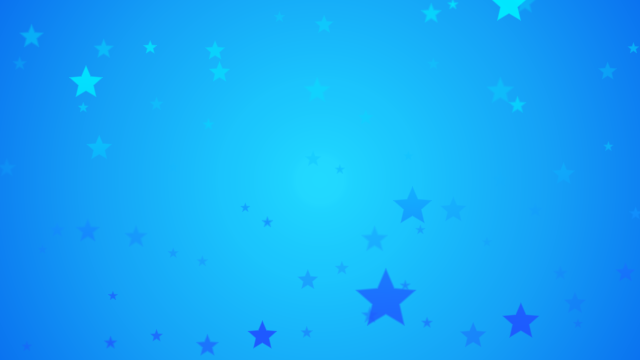
A WebGL 2 fragment shader for this background:

```glsl
#version 300 es
precision highp float;
// Blue radial glow strewn with soft five-pointed stars, cyan above and indigo below.

uniform vec2 u_resolution;
out vec4 fragColor;

const vec3 CORE  = vec3(0.12, 0.84, 1.00);
const vec3 INNER = vec3(0.10, 0.765, 0.99);
const vec3 OUTER = vec3(0.08, 0.63, 0.965);
const vec3 RIM   = vec3(0.04, 0.45, 0.94);
const vec3 STAR_LOW  = vec3(0.12, 0.33, 1.00);
const vec3 STAR_HIGH = vec3(0.00, 0.92, 1.00);
const vec2 GRID = vec2(10.0, 6.0);

vec2 hash2(vec2 p) {
    vec3 q = fract(p.xyx * vec3(0.1031, 0.1030, 0.0973));
    q += dot(q, q.yzx + 33.33);
    return fract((q.xx + q.yz) * q.zy);
}

// Signed distance to an upright five-pointed star
float starDistance(vec2 p, float radius, float innerRatio) {
    const vec2 k = vec2(0.80902, -0.58779);
    const vec2 m = vec2(-k.x, k.y);
    p.x = abs(p.x);
    p -= 2.0 * max(dot(k, p), 0.0) * k;
    p -= 2.0 * max(dot(m, p), 0.0) * m;
    p.x = abs(p.x);
    p.y -= radius;
    vec2 edge = innerRatio * vec2(-k.y, k.x) - vec2(0.0, 1.0);
    float h = clamp(dot(p, edge) / dot(edge, edge), 0.0, radius);
    return length(p - edge * h) * sign(p.y * edge.x - p.x * edge.y);
}

// Blends one star of the given size, blur and opacity over a colour
vec3 addStar(vec3 base, vec3 tint, vec2 p, float radius, float blur, float opacity) {
    float soft = max(blur, 1.0 / u_resolution.y);
    float d = starDistance(p, radius, 0.46);
    return mix(base, tint, opacity * (1.0 - smoothstep(-soft, soft, d)));
}

// Radial glow with a faint disc at its centre
vec3 glow(float r) {
    vec3 color = mix(CORE, INNER, smoothstep(0.0, 0.32, r));
    color = mix(color, OUTER, clamp((r - 0.28) / 0.36, 0.0, 1.0));
    color = mix(color, RIM, clamp((r - 0.64) / 0.38, 0.0, 1.0));
    return color + 0.01 * (1.0 - smoothstep(0.065, 0.085, r));
}

// Small stars, one jittered inside each cell of a grid
vec3 scatterStars(vec3 color, vec3 tint, vec2 p, float aspect) {
    for (float i = 0.0; i < GRID.x * GRID.y; i++) {
        vec2 cell = vec2(mod(i, GRID.x), floor(i / GRID.x));
        vec2 jitter = hash2(cell + 3.7);
        vec2 traits = hash2(cell + 41.3);
        vec2 center = ((cell + jitter) / GRID - 0.5) * vec2(aspect, 1.0);
        float radius = mix(0.013, 0.038, traits.x * traits.x);
        float blur = mix(0.0015, 0.005, fract(traits.y * 7.0));
        float opacity = mix(0.12, 0.85, traits.y);
        color = addStar(color, tint, p - center, radius, blur, opacity);
    }
    return color;
}

void main() {
    vec2 p = (gl_FragCoord.xy - 0.5 * u_resolution) / u_resolution.y;
    vec3 tint = mix(STAR_LOW, STAR_HIGH, smoothstep(-0.45, 0.35, p.y));

    vec3 color = glow(length(p));
    color = scatterStars(color, tint, p, u_resolution.x / u_resolution.y);

    // Large foreground stars
    color = addStar(color, tint, p - vec2(0.183, -0.333), 0.087, 0.004, 0.80);
    color = addStar(color, tint, p - vec2(0.257, -0.074), 0.056, 0.002, 0.70);
    color = addStar(color, tint, p - vec2(0.558, -0.394), 0.053, 0.002, 0.90);
    color = addStar(color, tint, p - vec2(-0.160, -0.433), 0.042, 0.002, 0.95);
    color = addStar(color, tint, p - vec2(0.525, 0.488), 0.055, 0.002, 0.95);
    color = addStar(color, tint, p - vec2(-0.650, 0.270), 0.048, 0.002, 0.90);

    fragColor = vec4(color, 1.0);
}
```
